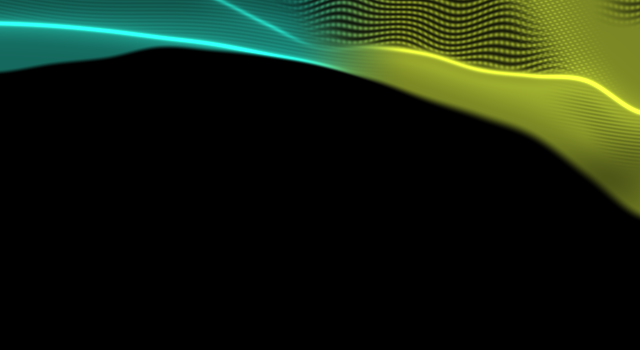
This background is drawn by a Shadertoy shader. Its source:

```glsl
const vec3 TEAL = vec3(0.09, 0.46, 0.41);
const vec3 OLIVE = vec3(0.48, 0.53, 0.14);
const vec3 CYAN_GLOW = vec3(0.16, 0.95, 0.86);
const vec3 YELLOW_GLOW = vec3(0.95, 1.0, 0.24);
const float TAU = 6.28318;
const float ROW_STEP = 0.0175;
const float DOT_STEP = 0.0085;
const float FINE_STEP = 0.0105;
const float CORE_WIDTH = 0.0065;
const float HALO_WIDTH = 0.028;

// Heights of the curves at even steps across the canvas
const int LAST = 12;
const float HEM[13] = float[13](0.790, 0.814, 0.831, 0.862, 0.852, 0.836,
    0.810, 0.767, 0.710, 0.660, 0.602, 0.490, 0.376);
const float LEFT_CREST[13] = float[13](0.933, 0.926, 0.912, 0.893, 0.874, 0.845,
    0.814, 0.767, 0.710, 0.660, 0.602, 0.490, 0.376);
const float RIGHT_CREST[13] = float[13](1.143, 1.119, 1.095, 1.060, 1.007, 0.931,
    0.862, 0.864, 0.845, 0.800, 0.783, 0.769, 0.679);

// Smooth Catmull-Rom curve through the heights
float curve(float knots[13], float x) {
    float s = clamp(x, 0.0, 1.0) * float(LAST);
    int i = min(int(s), LAST - 1);
    float t = s - float(i);
    float a = knots[max(i - 1, 0)];
    float b = knots[i];
    float c = knots[i + 1];
    float d = knots[min(i + 2, LAST)];
    return b + 0.5 * t * (c - a + t * (2.0 * a - 5.0 * b + 4.0 * c - d
        + t * (3.0 * (b - c) + d - a)));
}

// Signed distance to a curve, corrected for its slope
float curveDistance(float knots[13], vec2 uv, float aspect) {
    float h = 0.004;
    float slope = (curve(knots, uv.x + h) - curve(knots, uv.x - h)) / (2.0 * h * aspect);
    return (uv.y - curve(knots, uv.x)) / sqrt(1.0 + slope * slope);
}

float band(float from, float to, float x) {
    return smoothstep(from - 0.04, from + 0.04, x) * (1.0 - smoothstep(to - 0.04, to + 0.04, x));
}

float stripes(float phase) {
    return 0.5 + 0.5 * sin(TAU * phase);
}

// Bright core with a soft halo
float crestGlow(float d) {
    float core = d / CORE_WIDTH;
    return 0.85 * exp(-core * core) + 0.28 * exp(-abs(d) / HALO_WIDTH);
}

void mainImage(out vec4 fragColor, in vec2 fragCoord) {
    vec2 uv = fragCoord / iResolution.xy;
    float aspect = iResolution.x / iResolution.y;
    float x = uv.x;
    float depth = 1.0 - uv.y;

    float hem = curveDistance(HEM, uv, aspect);
    float left = curveDistance(LEFT_CREST, uv, aspect);
    float right = curveDistance(RIGHT_CREST, uv, aspect);

    // Sheet colour, teal to olive
    float hue = smoothstep(0.44, 0.64, x);
    vec3 base = mix(TEAL, OLIVE, hue);
    vec3 glow = mix(CYAN_GLOW, YELLOW_GLOW, smoothstep(0.46, 0.63, x));

    // Broad shading of the folds
    float shade = 1.0 - 0.2 * smoothstep(0.08, 0.0, depth) * (1.0 - hue);
    shade *= 1.0 - 0.12 * smoothstep(0.0, -0.06, left) * (1.0 - hue);
    shade += 0.22 * hue * smoothstep(0.0, -0.04, right) * smoothstep(0.02, 0.12, hem);
    vec2 hollow = (uv - vec2(0.98, 0.50)) / vec2(0.12, 0.10);
    shade *= 1.0 - 0.4 * exp(-dot(hollow, hollow));
    vec3 color = base * shade;

    // Fine threads along the folds
    float threadMask = 0.14 * (1.0 - hue) * smoothstep(0.0, 0.03, left);
    threadMask += 0.22 * smoothstep(0.84, 0.94, x) * band(-0.13, -0.03, right);
    float threadPhase = (uv.y + 0.16 * x + 0.012 * sin(14.0 * x)) / FINE_STEP;
    color *= 1.0 - threadMask * (1.0 - stripes(threadPhase));

    // Dark wavy mesh of dots behind the right crest
    float wave = 0.014 * sin(26.0 * x + 9.0 * uv.y) + 0.010 * sin(47.0 * x - 14.0 * uv.y);
    float row = stripes((uv.y + wave + 0.12 * x) / ROW_STEP);
    float dots = row * mix(0.6, 1.0, stripes(x / DOT_STEP));
    float meshLeft = smoothstep(0.41, 0.51, x - 0.55 * depth);
    float meshRight = 1.0 - smoothstep(0.76, 0.85, x - 0.33 * depth);
    float corner = smoothstep(0.92, 1.0, x) * smoothstep(0.09, 0.02, depth);
    float mesh = max(meshLeft * meshRight, 0.7 * corner) * smoothstep(0.0, 0.025, right);
    color = mix(color, base * (0.2 + 0.95 * dots), mesh);

    // Dotted weave where the mesh closes up
    float weave = stripes((x + 0.4 * uv.y) / DOT_STEP) * stripes((uv.y - 0.5 * x) / FINE_STEP);
    float weaveMask = band(0.80, 0.89, x - 0.2 * depth) * smoothstep(0.0, 0.03, right);
    color += OLIVE * 0.35 * weave * weaveMask;

    // Luminous crests
    float leftPower = 1.0 - smoothstep(0.50, 0.62, x);
    float rightPower = 0.5 * band(0.30, 0.46, x) + 0.1 * band(0.46, 0.58, x);
    rightPower += mix(0.65, 1.0, smoothstep(0.80, 0.92, x)) * smoothstep(0.54, 0.65, x);
    color += (glow - 0.5 * base) * leftPower * crestGlow(left);
    color += (glow - 0.5 * base) * rightPower * crestGlow(right);

    // Soft lower hem against black
    float softness = mix(0.012, 0.026, smoothstep(0.5, 0.8, x));
    color *= smoothstep(-0.4 * softness, softness, hem);
    fragColor = vec4(clamp(color, 0.0, 1.0), 1.0);
}
```
